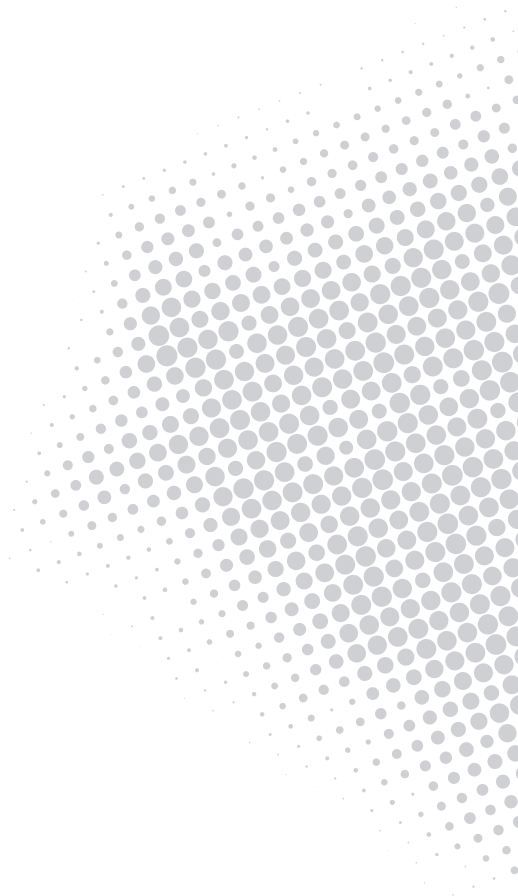
Give the GLSL for this pattern, as a Shadertoy shader.

```glsl
// Draws a tilted halftone cloud of grey dots that shrink toward its ragged edge.

// Lengths are in canvas heights, origin at the lower left
const vec3 PAPER = vec3(1.0);
const vec3 DOT_GREY = vec3(0.812, 0.816, 0.831);
const vec2 GRID_ORIGIN = vec2(0.0846, 0.4583);
const vec2 GRID_PITCH = vec2(0.02466, 0.02418);
const float GRID_ANGLE = 0.379;
const float MAX_RADIUS = 0.0110;
const float EDGE_BLEND = 0.0012;
const float NOISE_SCALE = 0.43;
const float NOISE_GAIN = 0.0013;
const float SHRINK_GAIN = 0.0032;

float hash(vec2 p) {
    vec3 q = fract(vec3(p.xyx) * 0.1031);
    q += dot(q, q.yzx + 33.33);
    return fract((q.x + q.y) * q.z);
}

float cornerSlope(vec2 corner, vec2 offset) {
    float angle = 6.2832 * hash(corner + 57.0);
    return dot(vec2(cos(angle), sin(angle)), offset);
}

float gradientNoise(vec2 p) {
    vec2 cell = floor(p), f = fract(p);
    vec2 w = f * f * f * (f * (f * 6.0 - 15.0) + 10.0);
    vec2 e = vec2(1.0, 0.0);
    float low = mix(cornerSlope(cell, f), cornerSlope(cell + e, f - e), w.x);
    float high = mix(cornerSlope(cell + e.yx, f - e.yx),
                     cornerSlope(cell + 1.0, f - 1.0), w.x);
    return mix(low, high, w.y);
}

float smoothMin(float a, float b) {
    float h = max(EDGE_BLEND - abs(a - b), 0.0) / EDGE_BLEND;
    return min(a, b) - 0.25 * h * h * EDGE_BLEND;
}

float bump(vec2 p, vec2 center, float size, float gain) {
    vec2 d = (p - center) / size;
    return gain * exp(-dot(d, d));
}

// Dot radius grows with depth inside the three sides of the cloud
float cloudRadius(vec2 p) {
    float topDepth = (0.733 + 0.48 * (p.x - 0.078) - p.y) / 1.11;
    float leftDepth = p.x - 0.0195 - 0.35 * abs(p.y - 0.44);
    float bottomDepth = (p.y - 0.349 + 0.77 * (p.x - 0.065)) / 1.26;

    float radius = smoothMin(0.0026 + 0.045 * topDepth, 0.0014 + 0.065 * leftDepth);
    radius = smoothMin(radius, 0.0010 + 0.050 * bottomDepth);

    // Local swells and dips
    radius += bump(p, vec2(0.189, 0.616), 0.052, 0.0039);
    radius += bump(p, vec2(0.098, 0.458), 0.040, 0.0023);
    radius += bump(p, vec2(0.189, 0.720), 0.072, 0.0030);
    radius += bump(p, vec2(0.205, 0.560), 0.036, -0.0045);
    radius += bump(p, vec2(0.182, 0.378), 0.060, -0.0030);
    radius += bump(p, vec2(0.406, 0.275), 0.035, 0.0023);
    radius += bump(p, vec2(0.020, 0.381), 0.030, 0.0026);
    radius += bump(p, vec2(0.540, 0.105), 0.050, 0.0018);
    return min(radius, MAX_RADIUS);
}

void mainImage(out vec4 fragColor, in vec2 fragCoord) {
    vec2 p = fragCoord / iResolution.y;
    float pixel = 1.0 / iResolution.y;

    // Nearest dot of the rotated grid
    float c = cos(GRID_ANGLE), s = sin(GRID_ANGLE);
    mat2 tilt = mat2(c, s, -s, c);
    vec2 id = round((transpose(tilt) * (p - GRID_ORIGIN)) / GRID_PITCH);
    vec2 center = GRID_ORIGIN + tilt * (id * GRID_PITCH);

    // Uneven sizes, with a few dots much smaller
    float radius = cloudRadius(center);
    radius += NOISE_GAIN * gradientNoise(id * NOISE_SCALE);
    radius -= SHRINK_GAIN * pow(hash(id + 101.0), 10.0);
    radius = max(radius, 0.0);

    // Smooth disc; dots below pixel size fade out
    float ink = clamp((radius - length(p - center)) / pixel + 0.5, 0.0, 1.0);
    ink *= min(1.0, 2.0 * radius / pixel);
    fragColor = vec4(mix(PAPER, DOT_GREY, ink), 1.0);
}
```
